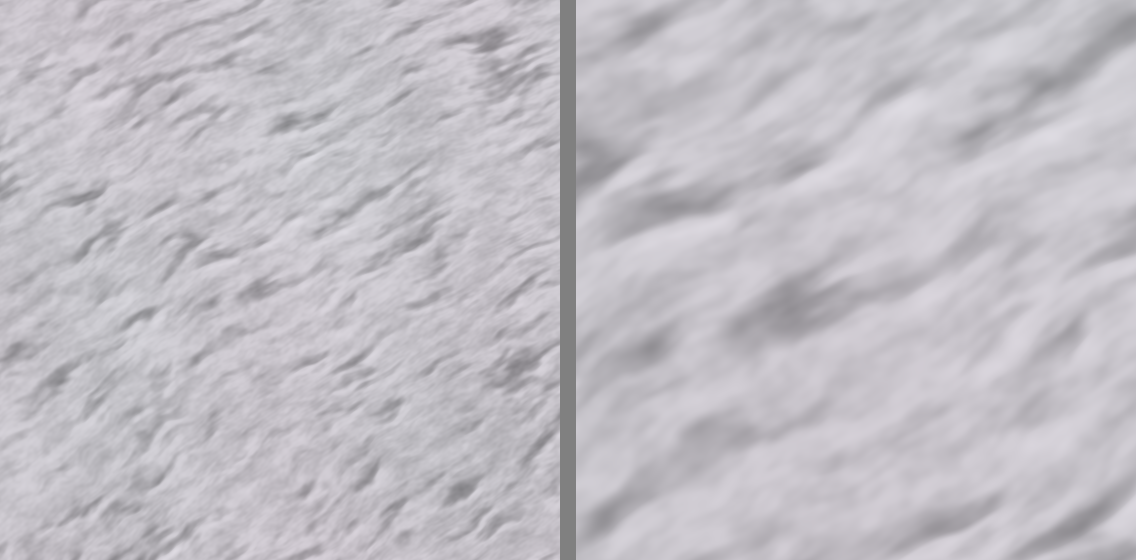
Left: the whole. Right: its middle third, enlarged.
Write a Shadertoy shader that draws this texture.

```glsl
const vec3 STONE_TINT = vec3(1.0, 0.983, 1.016);
const vec3 WARM_SHIFT = vec3(0.014, -0.007, 0.002);
const float BASE_TONE = 0.774;
const float DENT_SHADE = 0.19;
const float RIM_LIGHT = 0.09;

vec2 randomGradient(vec2 cell) {
    float h = fract(sin(dot(cell, vec2(127.1, 311.7))) * 43758.5453);
    float angle = 6.28319 * h;
    return vec2(cos(angle), sin(angle));
}

float gradientNoise(vec2 p) {
    vec2 cell = floor(p);
    vec2 f = p - cell;
    vec2 u = f * f * f * (f * (f * 6.0 - 15.0) + 10.0);
    float a = dot(randomGradient(cell), f);
    float b = dot(randomGradient(cell + vec2(1, 0)), f - vec2(1, 0));
    float c = dot(randomGradient(cell + vec2(0, 1)), f - vec2(0, 1));
    float d = dot(randomGradient(cell + vec2(1, 1)), f - vec2(1, 1));
    return mix(mix(a, b, u.x), mix(c, d, u.x), u.y);
}

// Coordinates along and across the grain, which steepens downwards
vec2 grainSpace(vec2 p) {
    float angle = mix(0.68, 0.44, p.y);
    vec2 along = vec2(cos(angle), sin(angle));
    vec2 centred = p - 0.5;
    vec2 q = vec2(dot(centred, along), dot(centred, vec2(-along.y, along.x)));
    q.y += 0.018 * gradientNoise(p * 5.0 + 3.7);
    q.y += 0.007 * gradientNoise(p * 17.0 + 9.2);
    return q;
}

// Elongated hollows, gathered into patches
float dentDepth(vec2 q, float patchiness) {
    float n = 0.9 * gradientNoise(q * vec2(8.0, 27.0) + 31.3);
    n += 0.65 * gradientNoise(q * vec2(16.0, 52.0) + 57.1);
    n += 0.3 * gradientNoise(q * vec2(36.0, 90.0) + 12.9);
    return smoothstep(0.0, 0.8, n + 0.4 * patchiness);
}

// Fine streaks in several sizes
float streaks(vec2 q) {
    float sum = 0.0;
    float weight = 1.0;
    vec2 frequency = vec2(10.0, 36.0);
    for (int i = 0; i < 4; i++) {
        sum += weight * gradientNoise(q * frequency + 19.7 * float(i));
        frequency *= vec2(1.9, 1.65);
        weight *= 0.75;
    }
    return sum;
}

void mainImage(out vec4 fragColor, in vec2 fragCoord) {
    vec2 p = fragCoord / iResolution.y;
    vec2 q = grainSpace(p);
    float patchiness = gradientNoise(p * 4.5 + 23.4);

    // Hollows with a lit lower edge
    float dent = dentDepth(q, patchiness);
    float dentAbove = dentDepth(q + vec2(-0.004, 0.012), patchiness);
    float rim = max(dentAbove - dent, 0.0);

    // Surface tone
    float tone = BASE_TONE - DENT_SHADE * dent + RIM_LIGHT * rim;
    tone += 0.082 * streaks(q);
    tone += 0.06 * gradientNoise(p * 3.0 + 41.0);
    tone += 0.014 * gradientNoise(p * 110.0);

    // Highlights level off below white
    tone -= 0.45 * max(tone - 0.81, 0.0);

    // Faint drift between warm and cool grey
    float warmth = gradientNoise(p * 2.5 + 7.0) + 0.35 * (0.5 - p.y);
    vec3 color = tone * STONE_TINT + WARM_SHIFT * warmth;
    fragColor = vec4(clamp(color, 0.0, 1.0), 1.0);
}
```
